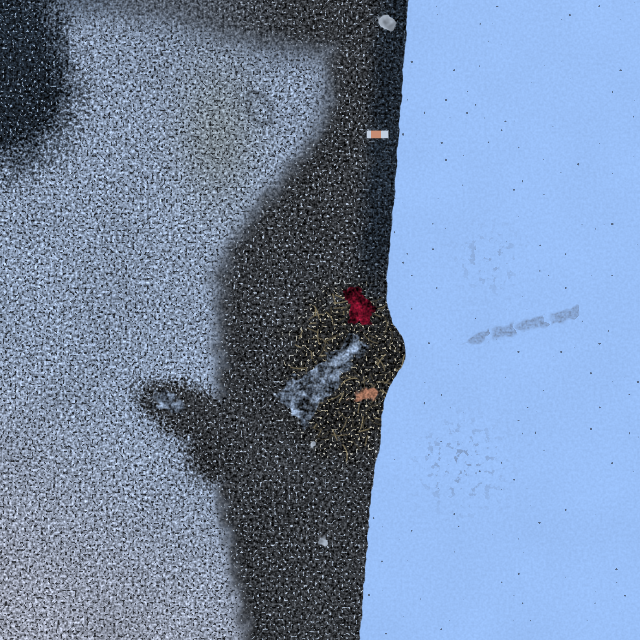
This texture is drawn by a WebGL 2 fragment shader. Its source:

```glsl
#version 300 es
precision highp float;
uniform vec2 u_resolution;
out vec4 fragColor;

const vec3 PAINT = vec3(0.6, 0.75, 0.97);
const vec3 SCUFF = vec3(0.45, 0.53, 0.66);
const vec3 DRY = vec3(0.51, 0.57, 0.66);
const vec3 DRY_WARM = vec3(0.57, 0.58, 0.63);
const vec3 WET = vec3(0.2, 0.21, 0.225);
const vec3 WET_COOL = vec3(0.12, 0.15, 0.185);
const vec3 GRIT = vec3(0.4, 0.44, 0.49);
const vec3 SOIL = vec3(0.1);
const vec3 STRAW = vec3(0.6, 0.55, 0.42);
const vec3 FOIL = vec3(0.5, 0.57, 0.67);
const vec3 RED = vec3(0.36, 0.06, 0.13);
const vec3 LEAF = vec3(0.62, 0.44, 0.36);
const vec3 WHITE = vec3(0.76, 0.81, 0.88);
const vec2 LITTER = vec2(0.545, 0.42);
const float GRAIN = 205.0;
const int STRANDS = 150;

vec2 hash2(vec2 p) {
  vec3 q = fract(p.xyx * vec3(0.1031, 0.103, 0.0973));
  q += dot(q, q.yzx + 33.33);
  return fract((q.xx + q.yz) * q.zy);
}

float corner(vec2 cell, vec2 f, vec2 c) {
  float a = 6.2832 * hash2(cell + c).x;
  return dot(vec2(cos(a), sin(a)), f - c);
}

float noise(vec2 p) {
  vec2 i = floor(p), f = p - i, w = f * f * (3.0 - 2.0 * f), e = vec2(0, 1);
  return mix(mix(corner(i, f, e.xx), corner(i, f, e.yx), w.x),
             mix(corner(i, f, e.xy), corner(i, f, e.yy), w.x), w.y);
}

float fbm(vec2 p) {
  return noise(p) + 0.5 * noise(p * 2.1 + 7.3) + 0.25 * noise(p * 4.3 + 3.1);
}

vec2 turn(vec2 p, float a) { return mat2(cos(a), -sin(a), sin(a), cos(a)) * p; }

float ellipse(vec2 p, vec2 r, float a) {
  return (length(turn(p, a) / r) - 1.0) * min(r.x, r.y);
}

float box(vec2 p, vec2 r) {
  vec2 d = abs(p) - r;
  return length(max(d, 0.0)) + min(max(d.x, d.y), 0.0);
}

float cover(float d, float soft) { return 1.0 - smoothstep(-soft, soft, d); }
float bump(float x, float width) { return exp(-x * x / (width * width)); }

void main() {
  vec2 p = gl_FragCoord.xy / u_resolution;
  float px = 0.8 / u_resolution.y;
  float broad = fbm(p * 9.0), rough = fbm(p * 45.0);
  float fine = noise(p * GRAIN) + 0.9 * noise(p * GRAIN * 1.7 + 11.0);
  float specks = noise(p * GRAIN * 1.3 + 40.0);

  // Damp areas of the asphalt
  float wobble = 0.012 * (broad + rough + fine);
  float wetEdge = 0.377 - 0.035 * smoothstep(0.0, 0.27, p.y) + 0.17 * smoothstep(0.55, 0.86, p.y);
  float soft = 0.016 + 0.012 * smoothstep(0.4, 0.6, p.y);
  float wet = smoothstep(-soft, soft, p.x - wetEdge + wobble);
  float roof = 0.985 - 0.07 * smoothstep(0.12, 0.5, p.x);
  wet = max(wet, smoothstep(-0.03, 0.035, p.y - roof + wobble) * mix(0.55, 1.0, smoothstep(0.25, 0.5, p.x)));
  wet = max(wet, cover(ellipse(p - vec2(0, 0.9), vec2(0.115, 0.16), 0.0) + 2.0 * wobble, 0.04));
  wet = max(wet, cover(ellipse(p - vec2(0.3, 0.357), vec2(0.085, 0.04), -0.4) + wobble, 0.012));
  wet = max(wet, cover(ellipse(p - vec2(0.345, 0.3), vec2(0.05, 0.055), 0.0) + wobble, 0.02));

  // Dry and damp ground with grit
  vec3 dry = mix(DRY, DRY_WARM, 0.8 - 0.8 * smoothstep(0.0, 0.55, p.y + p.x * 0.6));
  dry *= 1.05 + 0.09 * broad - 0.1 * smoothstep(0.75, 1.0, p.y);
  dry = mix(dry, vec3(0.46, 0.49, 0.49), 0.6 * bump(length((p - vec2(0.34, 0.79)) * vec2(1.4, 0.8)), 0.085));
  dry *= 1.0 - 0.25 * bump(ellipse(p - vec2(0.405, 0.83), vec2(0.016, 0.025), 0.6) + 0.006 * rough, 0.004);
  dry *= (1.0 + 0.62 * fine) * (1.0 - 0.65 * smoothstep(0.18, 0.4, specks));
  float edge = 0.562 + 0.077 * p.y + 0.038 * bump(p.y - 0.448, 0.05)
             + 0.008 * bump(p.y - 0.33, 0.07) + 0.003 * rough + 0.002 * broad;
  float gutter = cover(edge - p.x + 0.01 * rough - 0.045, 0.02) * smoothstep(0.45, 0.65, p.y);
  vec3 damp = mix(WET, WET_COOL, max(gutter, cover(p.x - 0.175, 0.075)));
  damp *= 1.0 + 1.3 * fine + 0.2 * broad;
  damp += GRIT * smoothstep(0.2, 0.45, specks) * (1.0 - 0.6 * gutter);
  vec3 col = mix(dry, damp, wet);

  // Litter bed and scattered strands
  vec2 o = p - LITTER;
  float bed = cover(ellipse(o, vec2(0.095, 0.13), 0.0) + 0.04 * rough, 0.03);
  col = mix(col, SOIL * (1.0 + 2.0 * fine) + STRAW * smoothstep(0.15, 0.4, specks), 0.7 * bed);
  for (int i = 0; i < STRANDS && length(o) < 0.2; i++) {
    vec2 a = hash2(vec2(i, 3)), b = hash2(vec2(i, 19));
    vec2 at = sqrt(a.y) * vec2(0.09, 0.13) * sin(6.2832 * a.x + vec2(1.5708, 0));
    vec2 s = turn(o - at, 6.2832 * b.x);
    s.y -= (b.y - 0.5) * 45.0 * s.x * s.x;
    float strand = cover(box(s, vec2(0.003 + 0.011 * b.y, 0.001)), px);
    col = mix(col, mix(SOIL, STRAW, fract(b.x * 7.0 + a.y)), 0.85 * strand);
  }

  // Crumpled foil, tapering to the upper right
  vec2 f = turn(p - vec2(0.446, 0.362), 0.772);
  float foil = box(f - vec2(0.08, -0.006), vec2(0.08, mix(0.037, 0.009, clamp(f.x / 0.16, 0.0, 1.0))));
  float scrap = ellipse(p - vec2(0.26, 0.37), vec2(0.022, 0.013), -0.3);
  vec3 creased = FOIL * (0.5 + 1.5 * abs(noise(p * 48.0 + 2.0 * broad)) + 0.6 * rough + 0.5 * fine);
  col = mix(col, creased, 0.88 * cover(min(foil, scrap) + 0.018 * rough, 0.003));

  // Small coloured pieces
  float red = ellipse(p - vec2(0.562, 0.515), vec2(0.016, 0.029), 0.35);
  col = mix(col, RED * (1.0 + 1.2 * rough + 0.7 * fine), cover(red + 0.02 * rough, 0.002));
  float leaf = ellipse(p - vec2(0.573, 0.384), vec2(0.022, 0.008), 0.2);
  col = mix(col, LEAF * (1.0 + 0.4 * fine), cover(leaf + 0.008 * rough, 0.002));
  vec2 w = p - vec2(0.59, 0.79);
  col = mix(col, mix(LEAF * 1.25, WHITE, step(0.008, abs(w.x + 0.003))), cover(box(w, vec2(0.017, 0.006)), px));
  float chips = min(length(p - vec2(0.603, 0.965)) - 0.011, length(p - vec2(0.543, 0.568)) - 0.004);
  chips = min(chips, min(length(p - vec2(0.487, 0.305)) - 0.004, length(p - vec2(0.508, 0.152)) - 0.005));
  col = mix(col, WHITE * (0.9 + 0.5 * rough), cover(chips + 0.013 * rough, 0.002));

  // Painted surface with tread marks and scuffs
  vec3 paint = PAINT * (1.0 + 0.018 * broad + 0.04 * fine);
  float t = p.x - 0.715, arc = p.y - 0.46 - 0.36 * t + 0.5 * t * t;
  float tread = cover(abs(arc) - 0.009 * smoothstep(-0.01, 0.06, t) + 0.01 * rough, 0.003);
  tread *= step(0.0, t) * step(t, 0.19) * smoothstep(0.04, 0.3, fract(t / 0.046 + 0.4 * rough)) * (0.8 + 0.8 * fine);
  float scuff = bump(length(p - vec2(0.72, 0.275)), 0.06) + 0.7 * bump(length(p - vec2(0.765, 0.595)), 0.045);
  scuff *= smoothstep(0.15, 0.4, fbm(p * 90.0 + 5.0));
  paint = mix(paint, SCUFF, 0.65 * max(tread, scuff));
  paint = mix(paint, SCUFF * 0.6, 0.8 * smoothstep(0.5, 0.6, noise(p * 150.0 + 9.0)));
  col = mix(col, paint, smoothstep(-px, px, p.x - edge));
  fragColor = vec4(clamp(col, 0.0, 1.0), 1);
}
```
